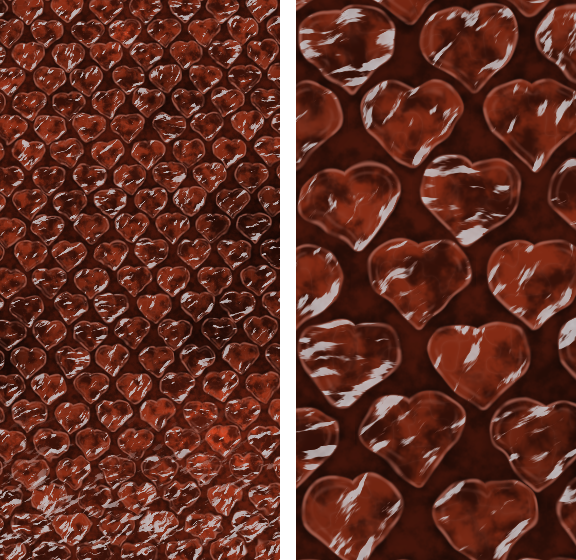
Left: the whole. Right: its middle third, enlarged.
Give the GLSL for this pattern, as a WebGL 2 fragment shader.

```glsl
#version 300 es
precision highp float;
// Glossy red bubble film: staggered rows of crumpled hearts with white glints.

#define ROW_TOP 0.039      // height of the first row, from the top
#define ROW_GAP 0.0832     // distance between rows at the top
#define ROW_GROW 0.00048   // growth of that distance per row
#define COLUMN_GAP 0.138   // distance between hearts at the top
#define COLUMN_GROW 0.0105 // growth of that distance downwards
#define COLUMN_START 0.102 // centre of the first whole heart
#define TILT 0.016         // rise of the rows to the right
#define JITTER 0.07        // scatter of the hearts within their cells
#define RIM_WIDTH 0.018    // line around each heart, in cells
#define GLINT_LEVEL 0.63   // higher gives fewer glints

uniform vec2 u_resolution;
out vec4 fragColor;

const vec3 SHADOW = vec3(0.13, 0.045, 0.025);
const vec3 FILM = vec3(0.30, 0.09, 0.045);
const vec3 RED = vec3(0.53, 0.17, 0.08);
const vec3 PINK = vec3(0.64, 0.37, 0.31);
const vec3 GLINT = vec3(0.77, 0.75, 0.76);

float hash(vec2 p) {
  vec3 q = fract(p.xyx * 0.1031);
  q += dot(q, q.yzx + 33.33);
  return fract((q.x + q.y) * q.z);
}

float noise(vec2 p) {
  vec2 i = floor(p), f = fract(p);
  f = f * f * (3.0 - 2.0 * f);
  return mix(mix(hash(i), hash(i + vec2(1, 0)), f.x),
             mix(hash(i + vec2(0, 1)), hash(i + 1.0), f.x), f.y);
}

float fbm(vec2 p) {
  float sum = 0.0, gain = 0.533;
  for (int i = 0; i < 4; i++) {
    sum += gain * noise(p);
    p = mat2(1.6, 1.2, -1.2, 1.6) * p + 7.3;
    gain *= 0.5;
  }
  return sum;
}

mat2 rotate(float a) { return mat2(cos(a), -sin(a), sin(a), cos(a)); }

float blob(vec2 p, vec2 centre, float radius) {
  vec2 d = (p - centre) / radius;
  return exp(-dot(d, d));
}

// Signed distance to a plump heart centred in a cell one unit wide.
float heart(vec2 p) {
  p = vec2(abs(p.x) * 1.67, p.y * 1.75 + 0.55);
  float d;
  if (p.x + p.y > 1.0) {
    d = length(p - vec2(0.25, 0.75)) - 0.3536;
  } else {
    float side = length(p - 0.5 * max(p.x + p.y, 0.0));
    d = min(length(p - vec2(0, 1)), side) * sign(p.x - p.y);
  }
  return (d - 0.08) / 1.7;
}

float rowHeight(float n) { return ROW_TOP + n * (ROW_GAP + ROW_GROW * n); }

void main() {
  vec2 uv = gl_FragCoord.xy / u_resolution;
  vec2 p = vec2(uv.x, 2.0 * (1.0 - uv.y));
  float lower = smoothstep(1.35, 1.95, p.y);
  float y = p.y + TILT * (p.x - 0.1);

  // Nearest heart among three neighbouring rows
  float rowAt = (sqrt(ROW_GAP * ROW_GAP + 4.0 * ROW_GROW * (y - ROW_TOP)) - ROW_GAP) / (2.0 * ROW_GROW);
  vec2 wobble = vec2(noise(p * 38.0), noise(p * 38.0 + 51.0)) - 0.5;
  wobble *= mix(0.06, 0.12, lower);
  float dist = 1e3, gap = COLUMN_GAP;
  vec2 local = vec2(0), id = vec2(0);
  for (int i = -1; i <= 1; i++) {
    float row = floor(rowAt + 0.5) + float(i);
    float centreY = rowHeight(row);
    float g = COLUMN_GAP + COLUMN_GROW * centreY;
    float x = (p.x - COLUMN_START) / g - 0.5 * mod(row, 2.0);
    vec2 cell = vec2(floor(x + 0.5), row);
    vec2 q = vec2(x - cell.x, (centreY - y) / g) + wobble;
    q -= JITTER * (vec2(hash(cell + 3.1), hash(cell + 8.7)) - 0.5);
    q = rotate(0.35 * (hash(cell + 21.0) - 0.5)) * q;
    float d = heart(q);
    if (d < dist) { dist = d; local = q; id = cell; gap = g; }
  }
  float pixel = 1.0 / (u_resolution.x * gap);
  float inside = smoothstep(pixel, -pixel, dist);
  float seed = hash(id + 40.0);
  vec2 offset = 37.0 * vec2(seed, hash(id + 60.0));

  // Broad light and dark patches
  float light = 0.95 + 0.5 * (fbm(p * 4.0) - 0.5);
  light -= 0.45 * blob(p, vec2(0.95, 0.8), 0.2) + 0.4 * blob(p, vec2(0.0, 1.27), 0.15);
  light -= 0.35 * blob(p, vec2(0.6, 0.33), 0.13) + 0.3 * blob(p, vec2(0.75, 1.14), 0.15);
  light += 0.4 * blob(p, vec2(0.8, 1.57), 0.22) + 0.5 * blob(p, vec2(0.45, 0.13), 0.06);

  // Film between hearts, darkest right beside them
  float grain = fbm(p * 60.0);
  vec3 color = mix(SHADOW, FILM, smoothstep(0.2, 0.75, grain) * 0.7 + 0.3 * smoothstep(0.0, 0.1, dist));
  color = mix(color, RED, 0.35 * lower * grain);

  // Crumpled red bubble with fine creases
  float crumple = fbm(local * 6.0 + offset);
  float crease = pow(1.0 - abs(2.0 * noise(local * 9.0 + offset.yx) - 1.0), 6.0);
  vec3 bubble = mix(FILM * 0.75, RED, smoothstep(0.28, 0.72, crumple + 0.2 * (seed - 0.5)));
  bubble = mix(bubble, PINK, 0.28 * crease * crumple);
  color = mix(color, bubble, inside) * light;

  // Rim line and fainter inner fold
  float broken = smoothstep(0.25, 0.7, noise(local * 11.0 + offset));
  float rim = smoothstep(RIM_WIDTH + pixel, 0.0, abs(dist + 0.01));
  float fold = smoothstep(RIM_WIDTH + pixel, 0.0, abs(dist + 0.075));
  color = mix(color, PINK, rim * (0.3 + 0.55 * broken) + 0.3 * fold * (1.0 - broken));

  // Slanted glints, strongest along the lower right and upper left sides
  vec2 slant = rotate(0.55 + 1.1 * (seed - 0.5)) * local;
  float streak = fbm(slant * vec2(4.5, 15.0) + offset);
  float facing = dot(normalize(local + 1e-4), vec2(0.75, -0.66));
  float band = smoothstep(0.075, 0.01, abs(dist + 0.055));
  float edge = band * (0.17 * smoothstep(0.4, 0.95, facing) + 0.1 * smoothstep(0.5, 0.95, -facing));
  float shine = streak + edge + 0.05 * lower + 0.07 * (hash(id + 90.0) - 0.5);
  float glint = inside * smoothstep(GLINT_LEVEL, GLINT_LEVEL + 0.13, shine);
  float scraps = fbm(rotate(-0.5) * p * vec2(22.0, 70.0));
  glint = max(glint, lower * smoothstep(0.62, 0.74, scraps));
  color = mix(color, mix(PINK, GLINT, glint), glint * (0.75 + 0.25 * grain));

  fragColor = vec4(clamp(color, 0.0, 1.0), 1.0);
}
```
